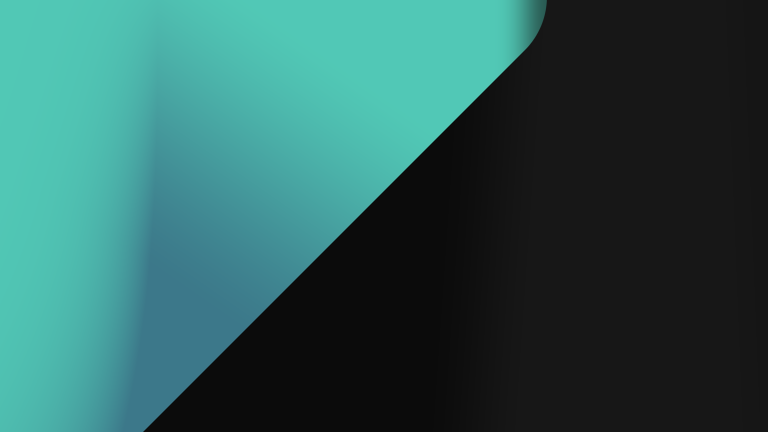
Give the GLSL for this background, as a Shadertoy shader.

```glsl
// A folded teal sheet with a rounded diagonal edge, lying over a dark backdrop.
// The outline is a distance function; the fold is an exponential falloff beside
// a bent crease, and every other tone is a linear or smooth gradient.

#define EDGE_OFFSET 0.331    // where the diagonal meets the bottom
#define EDGE_RIGHT 1.266     // rightmost reach of the sheet
#define CORNER_RADIUS 0.174
#define CREASE_X 0.365       // crease position at the top
#define CREASE_BEND 0.08     // leftward drift of the crease at the bottom
#define CORNER_SHADE 0.68

const vec3 TEAL = vec3(0.318, 0.785, 0.712);
const vec3 BLUE = vec3(0.235, 0.472, 0.540);
const vec3 SHADOW = vec3(0.09, 0.15, 0.14);

// Signed distance to the sheet: a diagonal and a vertical side joined by an arc
float sheetDistance(vec2 p) {
    float diagonal = (p.x - p.y - EDGE_OFFSET) * sqrt(0.5);
    float side = p.x - EDGE_RIGHT;
    float centerX = EDGE_RIGHT - CORNER_RADIUS;
    vec2 center = vec2(centerX, centerX - EDGE_OFFSET + sqrt(2.0) * CORNER_RADIUS);
    vec2 q = p - center;
    bool inArc = q.y < 0.0 && q.x + q.y > 0.0;
    return inArc ? length(q) - CORNER_RADIUS : max(diagonal, side);
}

vec3 sheetColor(vec2 p) {
    // Broad ramp from the blue hollow to the teal upper right
    float ramp = clamp((dot(p, vec2(0.57, 0.82)) - 0.52) / 0.62, 0.0, 1.0);
    ramp = mix(ramp, smoothstep(0.0, 1.0, ramp), 0.5);

    // Left of the crease the sheet rises back into the light
    float drop = 1.0 - p.y;
    float crease = CREASE_X - CREASE_BEND * drop * drop * drop;
    float falloff = mix(0.07, 0.15, drop * drop);
    float lift = 1.0 - exp(-max(crease - p.x, 0.0) / falloff);
    vec3 color = mix(BLUE, TEAL, mix(ramp, 1.0, lift));

    // The right end curls away into shadow
    float curl = smoothstep(1.12, 1.27, p.x);
    return mix(color, SHADOW, CORNER_SHADE * curl * curl);
}

vec3 backdropColor(vec2 p, float aspect) {
    float light = smoothstep(0.97, 1.23, p.x - 0.07 * p.y);
    float gray = mix(0.043, 0.091, light);
    gray -= 0.010 * smoothstep(aspect - 0.15, aspect, p.x + 0.04 * (p.y - 1.0));
    return vec3(gray);
}

void mainImage(out vec4 fragColor, in vec2 fragCoord) {
    vec2 p = fragCoord / iResolution.y;
    float aspect = iResolution.x / iResolution.y;
    float pixel = 1.0 / iResolution.y;

    float coverage = smoothstep(0.7 * pixel, -0.7 * pixel, sheetDistance(p));
    vec3 color = mix(backdropColor(p, aspect), sheetColor(p), coverage);
    fragColor = vec4(color, 1.0);
}
```
